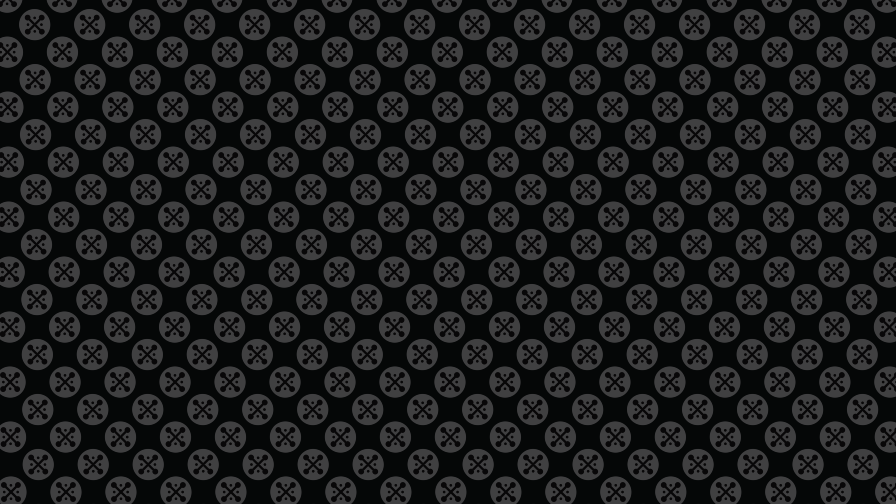
Reproduce this pattern procedurally as a Shadertoy shader.

```glsl
// Staggered grey discs on near-black, each cut by a knobbed cross and four small dots
#define PITCH 0.1091
#define ORIGIN vec2(0.8352, 0.6238)
#define SHEAR 0.008
#define DISC_RADIUS 0.0310
#define KNOB_OFFSET 0.45
#define KNOB_RADIUS 0.185
#define ARM_HALF_WIDTH 0.075
#define DOT_OFFSET 0.43
#define DOT_RADIUS 0.085
#define GROUND_COLOR vec3(0.018, 0.026, 0.027)
#define DISC_COLOR vec3(0.252, 0.250, 0.256)
#define CUT_COLOR vec3(0.030, 0.028, 0.030)

// Offset from the nearest centre of a grid with a second, half-shifted grid
vec2 nearestCentre(vec2 q) {
    vec2 corner = fract(q + 0.5) - 0.5;
    vec2 middle = fract(q) - 0.5;
    return dot(corner, corner) < dot(middle, middle) ? corner : middle;
}

// Signed distance to the cut-out, in disc radii; symmetry folds it to one octant
float cutDistance(vec2 p) {
    p = abs(p);
    if (p.y > p.x) p = p.yx;
    vec2 knob = vec2(KNOB_OFFSET);
    float along = clamp(dot(p, knob) / dot(knob, knob), 0.0, 1.0);
    float arm = length(p - knob * along) - ARM_HALF_WIDTH;
    float end = length(p - knob) - KNOB_RADIUS;
    float sideDot = length(p - vec2(DOT_OFFSET, 0.0)) - DOT_RADIUS;
    return min(min(arm, end), sideDot);
}

// Edge coverage smoothed over about one pixel
float coverage(float distanceToEdge, float pixel) {
    return 1.0 - smoothstep(-0.6 * pixel, 0.6 * pixel, distanceToEdge);
}

void mainImage(out vec4 fragColor, in vec2 fragCoord) {
    float pixel = 1.0 / iResolution.y;
    vec2 p = fragCoord * pixel - ORIGIN;

    // Slight lean of the columns
    p.x += SHEAR * p.y;
    vec2 local = nearestCentre(p / PITCH) * PITCH;

    // Disc, then its cut-out
    float disc = coverage(length(local) - DISC_RADIUS, pixel);
    float cut = coverage(cutDistance(local / DISC_RADIUS) * DISC_RADIUS, pixel);
    vec3 button = mix(DISC_COLOR, CUT_COLOR, cut);
    fragColor = vec4(mix(GROUND_COLOR, button, disc), 1.0);
}
```
